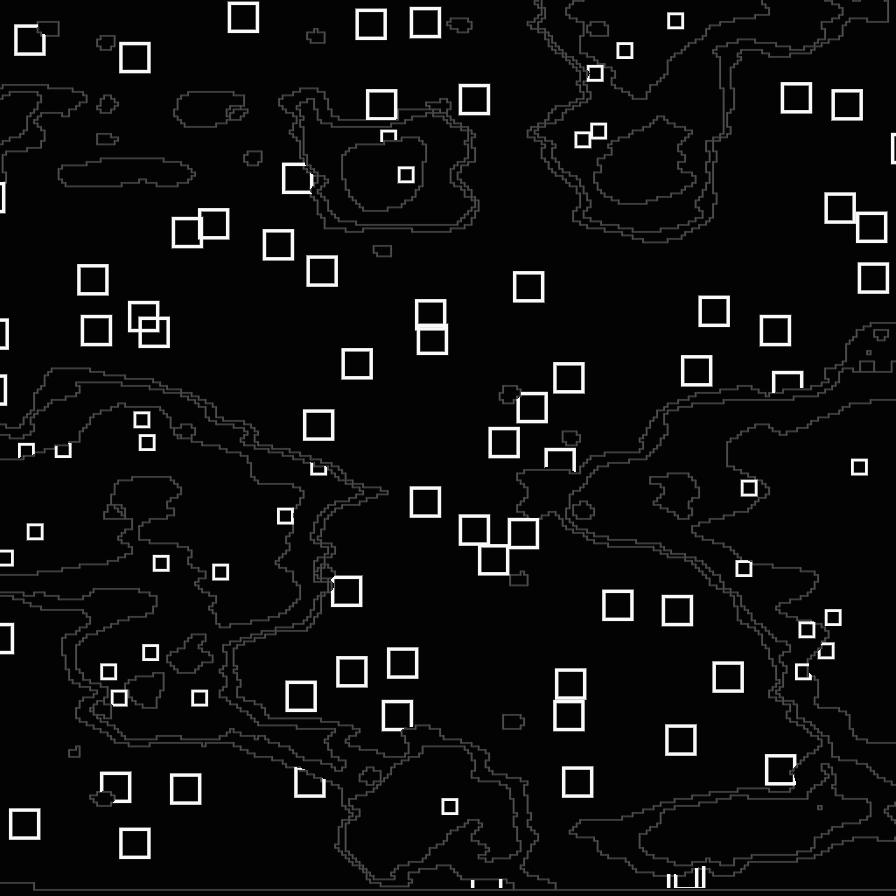
A three.js fragment shader for this pattern:

```glsl
varying vec2 vUv;

vec2 hash2(vec2 p) {
  vec3 h = fract(p.xyx * vec3(0.1031, 0.1030, 0.0973));
  h += dot(h, h.yzx + 33.33);
  return fract((h.xx + h.yz) * h.zy);
}

float noise(vec2 p) {
  vec2 i = floor(p), f = fract(p);
  f = f * f * (3.0 - 2.0 * f);
  return mix(mix(hash2(i).x, hash2(i + vec2(1.0, 0.0)).x, f.x),
             mix(hash2(i + vec2(0.0, 1.0)).x, hash2(i + 1.0).x, f.x), f.y);
}

// Terrain height, with sideways teeth on the steep coasts
float height(vec2 p) {
  p.x += 0.028 * (noise(vec2(p.x * 25.0, p.y * 75.0) + 40.0) - 0.5);
  vec2 q = p * vec2(3.6, 5.4) + vec2(17.3, 8.6);
  float sum = 0.0, amp = 0.56;
  for (int i = 0; i < 4; i++) {
    sum += amp * noise(q);
    q = q * 2.03 + 11.7;
    amp *= 0.43;
  }
  return sum / 0.95;
}

// Terrace index: 0 is lowland, 1 the shore band, 2 and 3 are upland
float terrace(vec2 p) {
  float h = height(p);
  float level = step(0.54, h) + step(0.568, h) + step(0.66, h);

  // Sparse pebbles
  vec2 cell = floor(p * 13.0), rnd = hash2(cell + 70.0);
  vec2 d = p - (cell + 0.25 + 0.5 * rnd) / 13.0;
  float radius = 0.007 + 0.006 * noise(p * 90.0);
  float pebble = step(length(d * vec2(0.9, 1.2)), radius);
  level += 4.0 * pebble * step(hash2(cell + 150.0).x, 0.16);

  // Ground strip
  return p.y < 0.009 + 0.007 * step(p.x, 0.04) ? 9.0 : level;
}

float cover(float d, float halfWidth, float px) {
  return clamp(0.5 + (halfWidth - d) / px, 0.0, 1.0);
}

// Stepped outlines along the sides of grid cells where the terrace changes
float contours(vec2 p, float px) {
  vec2 q = p * 256.0 + 0.25;
  vec2 base = floor(q - 0.5) + 0.5, f = q - base - 0.5;
  float a = terrace(base / 256.0);
  float b = terrace((base + vec2(1.0, 0.0)) / 256.0);
  float c = terrace((base + vec2(0.0, 1.0)) / 256.0);
  float d = terrace((base + 1.0) / 256.0);
  float upright = 9.0, flat_ = 9.0;
  if (a != b) upright = length(vec2(f.x, max(f.y, 0.0)));
  if (c != d) upright = min(upright, length(vec2(f.x, min(f.y, 0.0))));
  if (a != c) flat_ = length(vec2(max(f.x, 0.0), f.y));
  if (b != d) flat_ = min(flat_, length(vec2(min(f.x, 0.0), f.y)));
  return max(0.30 * cover(upright, 0.28, px * 256.0),
             0.24 * cover(flat_, 0.28, px * 256.0));
}

// Square frames: large on lowland, small on upland, cut at terrace edges
float frames(vec2 p, float px) {
  float ink = 0.0, here = terrace(p);
  for (int k = 0; k < 18; k++) {
    float n = float(k), layer = floor(n / 9.0);
    vec2 cell = floor(p * 7.0) + vec2(mod(n, 3.0), mod(floor(n / 3.0), 3.0)) - 1.0;
    vec2 center = (cell + hash2(cell + 23.0 + 51.0 * layer)) / 7.0;
    center = (floor(center * 512.0) + 0.1) / 512.0;
    vec2 d = abs(p - center);
    float reach = max(d.x, d.y);
    if (reach < 0.021) {
      float ground = terrace(center);
      float large = cover(abs(reach - 8.0 / 512.0), 0.00195, px);
      float small = cover(abs(reach - 4.0 / 512.0), 0.0016, px);
      float frame = ground < 0.5 ? large : small;
      if (ground == here && ground != 1.0 && ground < 4.0) ink = max(ink, frame);
    }
  }
  return ink;
}

void main() {
  float px = fwidth(vUv.x);
  float shade = max(0.01, contours(vUv, px));
  shade = mix(shade, 0.98, frames(vUv, px));
  gl_FragColor = vec4(vec3(shade), 1.0);
}
```
